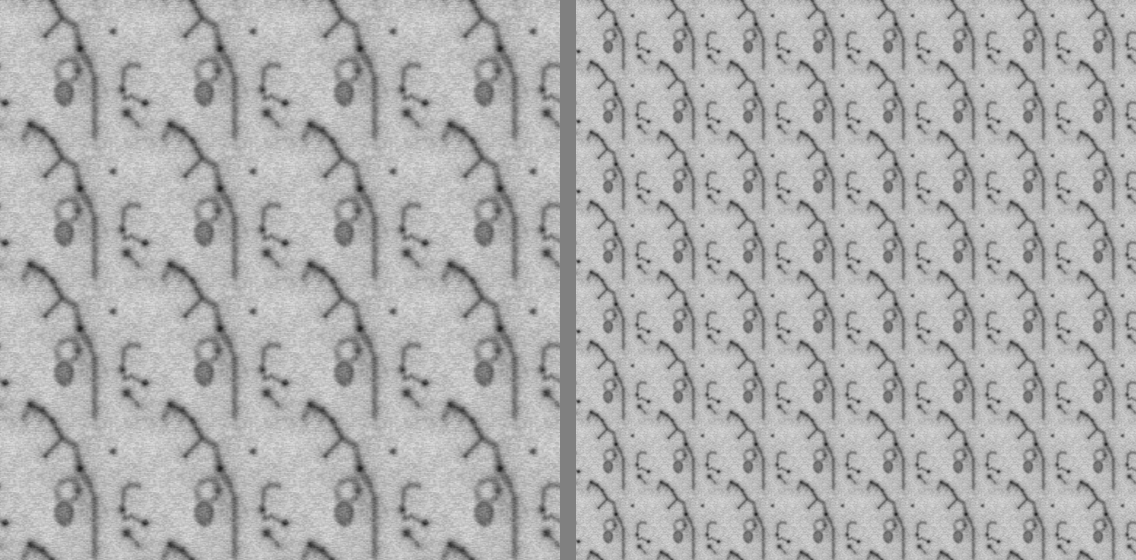
Left, the tile; right, the same tile 2 across and 2 down.
Write a Shadertoy shader that draws this pattern.

```glsl
// Grey micrograph-like tile: blurred branching threads, knots, a ring and an oval
// on grainy paper. Soft strokes and spots are measured on a wrapped tile, joined
// by a smooth maximum, then subtracted from paper with periodic value noise.

const float REPEATS = 4.0;
const float PAPER = 0.757;       // mean paper tone
const float STREAK = 0.11;       // fine horizontal grain
const float SPECK = 0.085;       // fine round grain
const float MOTTLE = 0.06;       // small blotches
const float CLOUD = 0.055;       // broad unevenness
const float HALO_WIDTH = 3.0;    // halo size relative to the stroke
const float HALO_STRENGTH = 0.28;

// Strokes: start xy, end xy in tile units, y pointing down
const vec4 BRANCH[10] = vec4[10](
    vec4(0.219, 0.891, 0.300, 0.930), vec4(0.300, 0.930, 0.375, 1.005),
    vec4(0.375, 1.005, 0.443, 1.130), vec4(0.443, 1.130, 0.325, 1.255),
    vec4(0.443, 1.130, 0.535, 1.180), vec4(0.535, 1.180, 0.573, 1.330),
    vec4(0.219, 0.891, 0.165, 0.985), vec4(0.573, 0.345, 0.645, 0.460),
    vec4(0.645, 0.460, 0.677, 0.560), vec4(0.677, 0.560, 0.677, 0.965));
// Width and strength of each stroke
const vec2 BRANCH_INK[10] = vec2[10](
    vec2(0.024, 0.30), vec2(0.024, 0.27), vec2(0.024, 0.30), vec2(0.020, 0.23),
    vec2(0.025, 0.27), vec2(0.028, 0.25), vec2(0.026, 0.17), vec2(0.030, 0.20),
    vec2(0.026, 0.20), vec2(0.026, 0.23));

const vec4 TENDRIL[7] = vec4[7](
    vec4(0.875, 0.635, 0.885, 0.500), vec4(0.885, 0.500, 0.930, 0.462),
    vec4(0.930, 0.462, 0.990, 0.472), vec4(0.875, 0.640, 0.890, 0.700),
    vec4(0.890, 0.700, 0.940, 0.690), vec4(0.940, 0.690, 1.030, 0.735),
    vec4(0.906, 0.807, 0.985, 0.895));
const vec2 TENDRIL_INK = vec2(0.021, 0.20);

// Spots: centre xy, radius, strength
const vec4 KNOT[9] = vec4[9](
    vec4(0.219, 0.891, 0.034, 0.42), vec4(0.573, 0.345, 0.034, 0.45),
    vec4(0.557, 0.505, 0.026, 0.33), vec4(0.807, 0.225, 0.026, 0.43),
    vec4(0.875, 0.640, 0.030, 0.43), vec4(0.906, 0.807, 0.034, 0.48),
    vec4(0.036, 0.738, 0.028, 0.48), vec4(0.325, 0.255, 0.018, 0.32),
    vec4(0.292, 0.010, 0.016, 0.14));
const vec4 HAZE[3] = vec4[3](
    vec4(0.570, 0.440, 0.110, 0.10), vec4(0.600, 0.620, 0.100, 0.07),
    vec4(0.260, 0.950, 0.070, 0.09));

const vec2 RING_CENTRE = vec2(0.484, 0.505);
const float RING_RADIUS = 0.078;
const vec2 OVAL_CENTRE = vec2(0.458, 0.667);
const vec2 OVAL_RADII = vec2(0.066, 0.088);

float hash(vec2 p) {
    vec3 q = fract(p.xyx * vec3(0.1031, 0.1030, 0.0973));
    q += dot(q, q.yzx + 33.33);
    return fract((q.x + q.y) * q.z);
}

// Centred value noise with a whole number of cells per tile
float noise(vec2 uv, vec2 cells) {
    vec2 p = uv * cells, i = floor(p), f = fract(p);
    f = f * f * (3.0 - 2.0 * f);
    vec2 a = mod(i, cells), b = mod(i + 1.0, cells);
    return mix(mix(hash(a), hash(vec2(b.x, a.y)), f.x),
               mix(hash(vec2(a.x, b.y)), hash(b), f.x), f.y) - 0.5;
}

// Shortest offset on the wrapped tile
vec2 wrapped(vec2 d) { return d - floor(d + 0.5); }

float soft(float d, float width) { return exp(-d * d / (width * width)); }

float strokeDistance(vec2 uv, vec4 s) {
    vec2 q = wrapped(uv - 0.5 * (s.xy + s.zw)), h = 0.5 * (s.zw - s.xy);
    return length(q - h * clamp(dot(q, h) / dot(h, h), -1.0, 1.0));
}

// Adds to x the cubed core, for a smooth maximum; keeps in y the widest halo
void addStroke(inout vec2 ink, float d, vec2 pen) {
    ink.x += pow(pen.y * soft(d, pen.x), 3.0);
    ink.y = max(ink.y, HALO_STRENGTH * pen.y * soft(d, HALO_WIDTH * pen.x));
}

float stain(vec2 uv) {
    vec2 ink = vec2(0.0);
    for (int i = 0; i < 10; i++) addStroke(ink, strokeDistance(uv, BRANCH[i]), BRANCH_INK[i]);
    for (int i = 0; i < 7; i++) addStroke(ink, strokeDistance(uv, TENDRIL[i]), TENDRIL_INK);
    for (int i = 0; i < 9; i++)
        ink.x += pow(KNOT[i].w * soft(length(wrapped(uv - KNOT[i].xy)), KNOT[i].z), 3.0);

    // Ring with a pale core
    float r = length(wrapped(uv - RING_CENTRE));
    ink.x += pow(0.20 * soft(r - RING_RADIUS, 0.029), 3.0);
    float glow = 0.07 * soft(r, 0.045);

    // Filled oval with a darker rim
    float oval = (length(wrapped(uv - OVAL_CENTRE) / OVAL_RADII) - 1.0) * OVAL_RADII.x;
    float fill = 0.24 * (1.0 - smoothstep(-0.018, 0.026, oval));
    ink.x += pow(fill + 0.09 * soft(oval + 0.012, 0.020), 3.0);

    float haze = ink.y;
    for (int i = 0; i < 3; i++)
        haze += HAZE[i].w * soft(length(wrapped(uv - HAZE[i].xy)), HAZE[i].z);
    return pow(ink.x + 1e-9, 1.0 / 3.0) + haze - glow;
}

void mainImage(out vec4 fragColor, in vec2 fragCoord) {
    vec2 uv = fract(fragCoord / iResolution.xy * REPEATS);
    uv.y = 1.0 - uv.y;
    float grain = STREAK * noise(uv, vec2(48.0, 112.0)) + SPECK * noise(uv, vec2(90.0))
                + MOTTLE * noise(uv, vec2(22.0)) + CLOUD * noise(uv, vec2(6.0));
    float tone = PAPER + grain - stain(uv);
    fragColor = vec4(vec3(clamp(tone, 0.0, 1.0)), 1.0);
}
```
